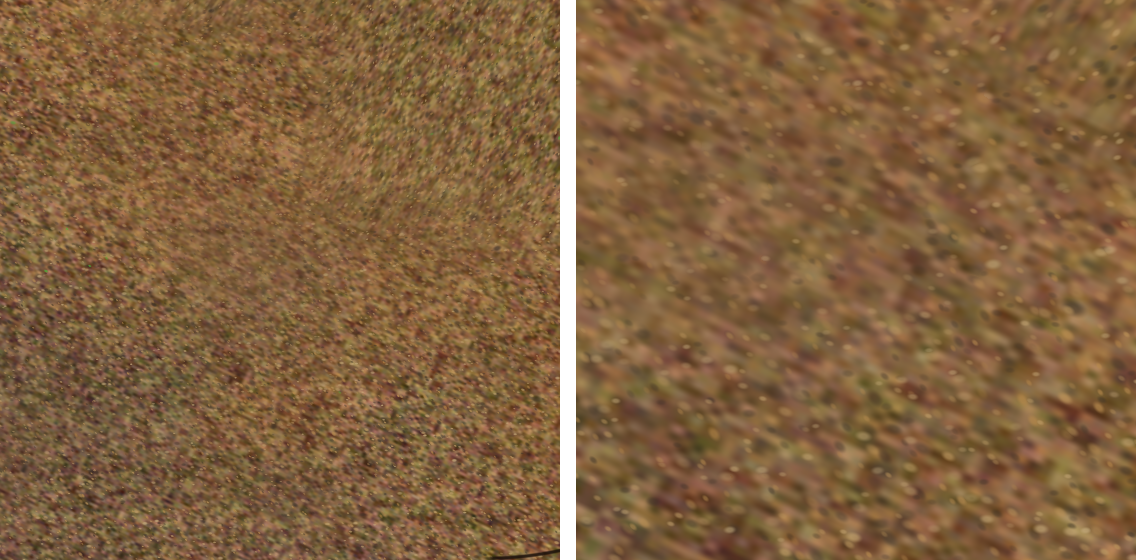
Left, the full canvas; right, a detail of the centre.
This texture is drawn by a WebGL 2 fragment shader. Its source:

```glsl
#version 300 es
precision highp float;
// Coarse brown sand: soft elongated grains from stretched value noise, scattered
// pale, dark and rare green specks, and broad drifts of hue, tone and contrast.
// A thin dark crease crosses the lower right corner.

uniform vec2 u_resolution;
out vec4 fragColor;

const vec3 WARM_SAND  = vec3(0.535, 0.385, 0.232);
const vec3 GREY_SAND  = vec3(0.455, 0.350, 0.245);
const vec3 OLIVE_SAND = vec3(0.500, 0.390, 0.235);
const vec3 PALE_GRAIN = vec3(0.77, 0.67, 0.49);
const vec3 GOLD_GRAIN = vec3(0.72, 0.53, 0.28);
const vec3 DARK_GRAIN = vec3(0.23, 0.19, 0.15);
const vec3 GREEN_GLINT = vec3(0.30, 0.72, 0.22);
const vec3 CREASE     = vec3(0.10, 0.06, 0.04);

const vec2 FINE_GRAIN   = vec2(125.0, 205.0); // cells along and across the grain
const vec2 COARSE_GRAIN = vec2(62.0, 98.0);
const float FINE_AMOUNT   = 0.25;
const float COARSE_AMOUNT = 0.15;
const float HUE_AMOUNT    = 0.12;
const float LEFT_TILT  = -0.45;
const float RIGHT_TILT = 0.95;

// Integer hash giving three values in 0..1.
vec3 hash(vec2 cell, float seed) {
  uvec3 v = uvec3(ivec3(vec3(cell, seed))) * 1664525u + 1013904223u;
  v.x += v.y * v.z; v.y += v.z * v.x; v.z += v.x * v.y;
  v ^= v >> 16u;
  v.x += v.y * v.z; v.y += v.z * v.x; v.z += v.x * v.y;
  return vec3(v >> 8u) / 16777216.0;
}

// Three independent channels of smooth value noise.
vec3 noise(vec2 p, float seed) {
  vec2 i = floor(p), f = fract(p);
  f = f * f * (3.0 - 2.0 * f);
  vec3 low  = mix(hash(i, seed), hash(i + vec2(1, 0), seed), f.x);
  vec3 high = mix(hash(i + vec2(0, 1), seed), hash(i + vec2(1, 1), seed), f.x);
  return mix(low, high, f.y);
}

vec3 fbm(vec2 p, float seed) {
  vec3 sum = vec3(0.0);
  float weight = 0.5;
  for (int k = 0; k < 4; k++) {
    sum += weight * noise(p, seed + float(k));
    p = mat2(1.6, 1.2, -1.2, 1.6) * p + 3.7;
    weight *= 0.5;
  }
  return sum / 0.9375;
}

vec2 turn(vec2 p, float angle) {
  float c = cos(angle), s = sin(angle);
  return vec2(c * p.x + s * p.y, c * p.y - s * p.x);
}

// Scattered soft ellipses: x is coverage, y is a random tint.
vec2 specks(vec2 p, float cells, float chance, float tilt, float seed) {
  p *= cells;
  vec2 home = floor(p), result = vec2(0.0);
  for (int y = -1; y <= 1; y++)
    for (int x = -1; x <= 1; x++) {
      vec2 cell = home + vec2(x, y);
      vec3 place = hash(cell, seed), look = hash(cell, seed + 50.0);
      vec2 d = turn(p - cell - place.xy, tilt + look.x - 0.5);
      float size = mix(0.28, 0.62, look.y * look.y);
      float cover = 1.0 - smoothstep(0.25, 1.0, length(d * vec2(0.75, 1.25)) / size);
      cover *= step(place.z, chance) * mix(0.4, 1.0, look.z);
      if (cover > result.x) result = vec2(cover, look.x);
    }
  return result;
}

void main() {
  float side = min(u_resolution.x, u_resolution.y);
  vec2 uv = gl_FragCoord.xy / side;

  // Broad drifts of colour, direction and contrast.
  vec3 drift = fbm(uv * 4.0, 1.0);
  vec3 patches = fbm(uv * vec2(11.0, 17.0), 11.0);
  float grey = smoothstep(0.15, 0.95, 1.05 - 0.75 * uv.y - 0.45 * uv.x + 0.9 * (drift.x - 0.5));
  float upright = smoothstep(0.35, 0.60, uv.x * 0.6 + uv.y * 0.35 + 0.6 * (drift.y - 0.5) - 0.1);
  upright *= smoothstep(0.45, 0.75, uv.y);
  float calm = exp(-dot((uv - vec2(0.40, 0.55)) * vec2(6.0, 8.0), (uv - vec2(0.40, 0.55)) * vec2(6.0, 8.0)));
  float contrast = (0.72 + 0.6 * drift.z) * (1.0 - 0.45 * calm);
  float tilt = mix(LEFT_TILT, RIGHT_TILT, upright);

  vec3 color = mix(WARM_SAND, GREY_SAND, grey);
  color = mix(color, OLIVE_SAND, 0.7 * upright);
  color *= 1.0 + 0.30 * (patches.x - 0.5) + 0.12 * (drift.y - 0.5);

  // Grain body: brightness plus a slight shift of each channel.
  vec2 left = turn(uv, LEFT_TILT), right = turn(uv, RIGHT_TILT);
  vec3 fine = mix(noise(left * FINE_GRAIN, 21.0), noise(right * FINE_GRAIN, 22.0), upright) - 0.5;
  vec3 coarse = mix(noise(left * COARSE_GRAIN, 23.0), noise(right * COARSE_GRAIN, 24.0), upright) - 0.5;
  float tone = FINE_AMOUNT * fine.x + COARSE_AMOUNT * coarse.x;
  vec3 hue = vec3(fine.y, coarse.z, fine.z) * vec3(0.7, 0.9, 0.8);
  color += contrast * (tone * vec3(1.08, 0.95, 0.72) + HUE_AMOUNT * hue);

  // Separate dark, pale and green grains.
  vec2 dark = specks(uv, 105.0, 0.22, tilt, 31.0);
  vec2 pebble = specks(uv, 52.0, 0.035, tilt, 32.0);
  vec2 pale = specks(uv, 125.0, 0.24, tilt, 33.0);
  vec2 green = specks(uv, 110.0, 0.0012, tilt, 34.0);
  color = mix(color, DARK_GRAIN, min(0.5 * contrast * dark.x, 1.0));
  color = mix(color, DARK_GRAIN, 0.65 * pebble.x);
  color = mix(color, mix(GOLD_GRAIN, PALE_GRAIN, pale.y), min(0.68 * contrast * pale.x, 1.0));
  color = mix(color, GREEN_GLINT, 0.7 * green.x);

  // Crease in the lower right corner.
  float run = (uv.x - 0.87) / 0.13;
  float gap = abs(uv.y - 0.003 - 0.014 * run * abs(run));
  float line = 1.0 - smoothstep(0.001, 0.003 + 1.0 / side, gap);
  color = mix(color, CREASE, 0.85 * line * smoothstep(-0.1, 0.15, run));

  fragColor = vec4(clamp(color, 0.0, 1.0), 1.0);
}
```
